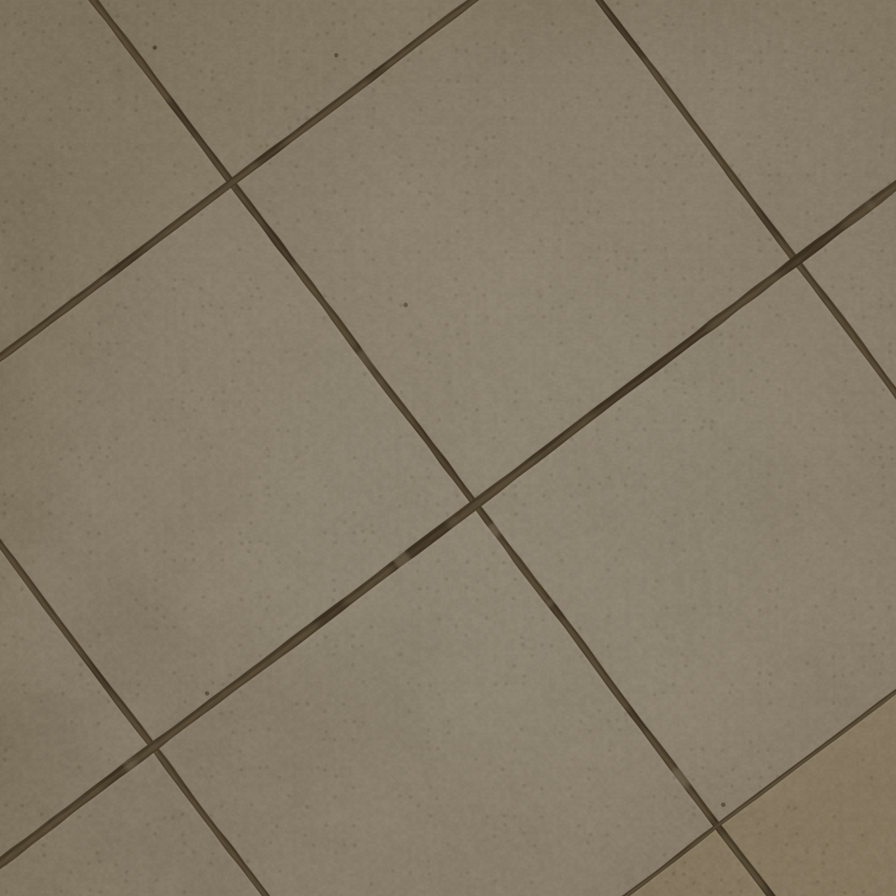
A three.js fragment shader for this texture:

```glsl
// Slanted square beige floor tiles with worn dark grout, fine speckle and soft smudges
varying vec2 vUv;

const float TILE = 0.45;                   // tile pitch
const float ANGLE = 0.647;                 // slant of the grid
const vec2 CROSSING = vec2(0.530, 0.4375); // one grout crossing
const vec3 TILE_LIGHT = vec3(0.555, 0.515, 0.445);
const vec3 TILE_SHADE = vec3(0.475, 0.435, 0.350);
const vec3 TILE_WARM = vec3(0.530, 0.470, 0.370);
const vec3 GROUT = vec3(0.345, 0.300, 0.215);
const vec3 GROUT_DARK = vec3(0.225, 0.185, 0.120);

float hash(vec2 p) {
  return fract(sin(dot(p, vec2(127.1, 311.7))) * 43758.5453);
}

float noise(vec2 p) {
  vec2 i = floor(p);
  vec2 f = fract(p);
  f = f * f * (3.0 - 2.0 * f);
  float low = mix(hash(i), hash(i + vec2(1.0, 0.0)), f.x);
  float high = mix(hash(i + vec2(0.0, 1.0)), hash(i + vec2(1.0, 1.0)), f.x);
  return mix(low, high, f.y);
}

float fbm(vec2 p) {
  float sum = 0.0;
  float amp = 0.5;
  for (int i = 0; i < 4; i++) {
    sum += amp * noise(p);
    p = p * 2.03 + 17.3;
    amp *= 0.5;
  }
  return sum;
}

vec2 toGrid(vec2 p) {
  float c = cos(ANGLE);
  float s = sin(ANGLE);
  p -= CROSSING;
  return vec2(c * p.x + s * p.y, c * p.y - s * p.x) / TILE;
}

// Sparse round flecks, one possible per cell
float flecks(vec2 p, float cells, float chance, float radius) {
  vec2 id = floor(p * cells);
  vec2 centre = 0.3 + 0.4 * vec2(hash(id + 3.1), hash(id + 8.7));
  float d = length(fract(p * cells) - centre);
  return step(hash(id), chance) * (1.0 - smoothstep(radius * 0.5, radius, d));
}

// Lays one family of joints over the tiles; across and along are grid coordinates
vec3 addGrout(vec3 col, float across, float along, float halfWidth, float seed) {
  float line = floor(across + 0.5);
  vec2 lane = vec2(along, line * 7.3 + seed);
  float wobble = (noise(lane * vec2(5.0, 1.0)) - 0.5) * 0.0016;
  float d = (across - line) * TILE + wobble;
  float w = halfWidth * (0.86 + 0.28 * noise(lane * vec2(16.0, 1.0)));

  // Pale rim on the tile edge, then the recessed joint
  float rim = smoothstep(w, w + 0.001, -d) * (1.0 - smoothstep(w + 0.001, w + 0.004, -d));
  col += 0.018 * rim;
  float cover = 1.0 - smoothstep(w - 0.0010, w + 0.0011, abs(d));

  // Dark sides, streaked centre, blackened stretches and rare pale scuffs
  float side = smoothstep(0.15, 0.85, abs(d / w + 0.2));
  float streak = noise(vec2(along * 45.0, d * 900.0 + seed));
  float dirt = smoothstep(0.62, 0.88, noise(lane * vec2(9.0, 1.0) + 4.0));
  float scuff = smoothstep(0.84, 0.96, noise(lane * vec2(13.0, 1.0) + 31.0));
  vec3 joint = mix(GROUT, GROUT_DARK, clamp(0.6 * side + 0.35 * streak + 0.5 * dirt - 0.1, 0.0, 1.0));
  joint = mix(joint, TILE_SHADE, 0.5 * scuff);
  return mix(col, joint, cover);
}

vec3 tileSurface(vec2 p, vec2 grid) {
  vec2 id = floor(grid);

  // Broad light falling off towards the upper left and the corners
  float falloff = length((p - vec2(0.57, 0.46)) * vec2(0.95, 0.9));
  float shade = smoothstep(0.15, 0.85, falloff) * 0.75;
  shade += 0.20 * smoothstep(0.5, 1.3, 1.0 - p.x + p.y - 0.4);
  shade += (hash(id + 2.0) - 0.5) * 0.10;
  vec3 col = mix(TILE_LIGHT, TILE_SHADE, clamp(shade, 0.0, 1.0));
  col = mix(col, TILE_WARM, 0.8 * step(grid.y, -1.0));

  // Smudges, strongest at the lower left
  float smudge = smoothstep(0.45, 0.75, fbm(p * vec2(5.0, 4.0) + 6.0));
  col -= smudge * mix(0.035, 0.010, smoothstep(0.1, 0.7, p.x + 0.5 * p.y));
  col += (fbm(p * 9.0 + 21.0) - 0.47) * 0.025;

  // Fine stone speckle
  col += (noise(p * 210.0) - 0.5) * 0.022;
  col += (noise(p * 420.0 + 9.0) - 0.5) * 0.022;
  col -= 0.035 * flecks(p, 95.0, 0.12, 0.28);
  col -= 0.170 * flecks(p + 0.37, 14.0, 0.02, 0.045);
  return col;
}

void main() {
  vec2 grid = toGrid(vUv);
  vec3 col = tileSurface(vUv, grid);

  // Steep joints keep one width; shallow ones thin out away from the middle
  float row = floor(grid.y + 0.5);
  float rowWidth = 0.0052 - 0.0010 * min(abs(row), 1.0) - 0.0018 * step(row, -0.5);
  col = addGrout(col, grid.x, grid.y, 0.0039, 11.0);
  col = addGrout(col, grid.y, grid.x, rowWidth, 47.0);
  gl_FragColor = vec4(col, 1.0);
}
```
